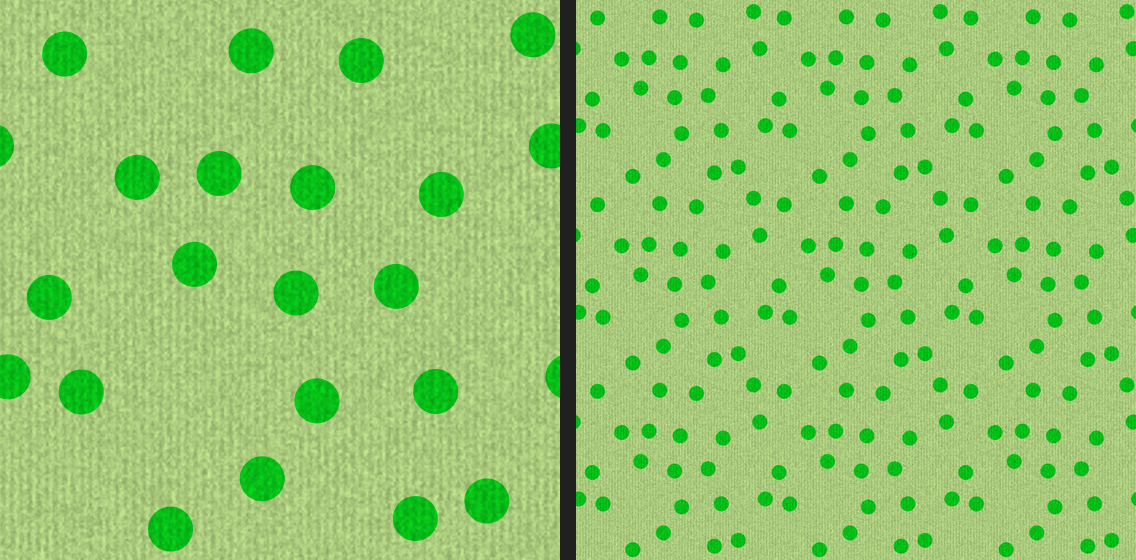
Left, the tile; right, the same tile 3 across and 3 down.
Write a WebGL 2 fragment shader that draws this pattern.

```glsl
#version 300 es
precision highp float;

uniform vec2 u_resolution;
out vec4 fragColor;

const float TAU = 6.2831853;

// Colours
const vec3 CLOTH_COLOR = vec3(0.662, 0.790, 0.486);
const vec3 DOT_COLOR = vec3(0.025, 0.738, 0.090);

// Dots: one per cell of a wrapping grid, some cells left empty
const int DOT_GRID = 5;
const int EMPTY_CELLS = 4;
const float DOT_RADIUS = 0.0402;
const float DOT_MARGIN = 0.044;
const float ROW_STAGGER = 0.5;
const vec2 SCATTER_STEP = vec2(0.7549, 0.6180);
const vec2 SCATTER_START = vec2(0.05, 0.30);

// Cloth: every count is a whole number of repeats across the canvas
const vec2 CLOTH_SHIFT = vec2(0.3144, 0.2137);
const float RIB_COUNT = 64.0;
const float RIB_DEPTH = 0.047;
const float RIB_WOBBLE = 0.0025;
const float STITCH_SLANT = 0.004;
const ivec2 WOBBLE_CELLS = ivec2(64, 110);
const ivec2 PATCH_CELLS = ivec2(11, 9);
const ivec2 COARSE_CELLS = ivec2(208, 176);
const ivec2 FINE_CELLS = ivec2(300, 280);
const float COARSE_DEPTH = 0.18;
const float FINE_DEPTH = 0.12;

// Integer hash of a cell and a seed, from 0 to 1
float hash(ivec2 cell, int seed) {
    uint h = uint(cell.x) * 374761393u + uint(cell.y) * 668265263u + uint(seed) * 974634541u;
    h = (h ^ (h >> 15)) * 2246822519u;
    h = (h ^ (h >> 13)) * 3266489917u;
    h ^= h >> 16;
    return float(h >> 8) / 16777216.0;
}

ivec2 wrapCell(ivec2 cell, ivec2 count) {
    return (cell % count + count) % count;
}

// Smooth value noise that repeats once per canvas
float tileNoise(vec2 uv, ivec2 count, int seed) {
    vec2 p = uv * vec2(count);
    ivec2 cell = ivec2(floor(p));
    vec2 f = fract(p);
    f = f * f * (3.0 - 2.0 * f);
    float a = hash(wrapCell(cell, count), seed);
    float b = hash(wrapCell(cell + ivec2(1, 0), count), seed);
    float c = hash(wrapCell(cell + ivec2(0, 1), count), seed);
    float d = hash(wrapCell(cell + ivec2(1, 1), count), seed);
    return mix(mix(a, b, f.x), mix(c, d, f.x), f.y);
}

// Brightness of the ribbed weave, about 1
float clothShade(vec2 uv) {
    float wobble = tileNoise(uv, WOBBLE_CELLS, 1) - 0.5;
    float phase = (uv.x + RIB_WOBBLE * wobble) * RIB_COUNT;
    float strength = mix(0.75, 1.25, tileNoise(uv, PATCH_CELLS, 2));
    float rib = RIB_DEPTH * strength * cos(TAU * phase);

    // Grains lean towards the middle of each rib
    vec2 stitch = uv + vec2(0.0, STITCH_SLANT * abs(fract(phase) - 0.5));
    float coarse = tileNoise(stitch, COARSE_CELLS, 3) - 0.5;
    float fine = tileNoise(stitch, FINE_CELLS, 4) - 0.5;
    return 1.0 + rib + COARSE_DEPTH * coarse + FINE_DEPTH * fine;
}

// Signed distance to the dot in this cell, negative inside
float dotDistance(vec2 uv) {
    float gridSize = float(DOT_GRID);
    vec2 p = uv * gridSize;
    int row = int(floor(p.y)) % DOT_GRID;
    p.x += ROW_STAGGER * float(row % 2);

    int column = int(floor(p.x)) % DOT_GRID;
    int order = ((column + row * DOT_GRID) * 7 + 3) % (DOT_GRID * DOT_GRID);
    if (order < EMPTY_CELLS) return 1.0;

    // Quadratic sequence scatters the centres inside their cells
    vec2 jitter = fract(SCATTER_START + SCATTER_STEP * float(order * order));
    float margin = DOT_MARGIN * gridSize;
    vec2 center = mix(vec2(margin), vec2(1.0 - margin), jitter);
    return length(fract(p) - center) / gridSize - DOT_RADIUS;
}

void main() {
    vec2 uv = gl_FragCoord.xy / u_resolution;
    float pixelsPerCanvas = min(u_resolution.x, u_resolution.y);
    float dotMask = clamp(0.5 - dotDistance(uv) * pixelsPerCanvas, 0.0, 1.0);
    vec3 color = mix(CLOTH_COLOR, DOT_COLOR, dotMask) * clothShade(uv + CLOTH_SHIFT);
    fragColor = vec4(color, 1.0);
}
```
